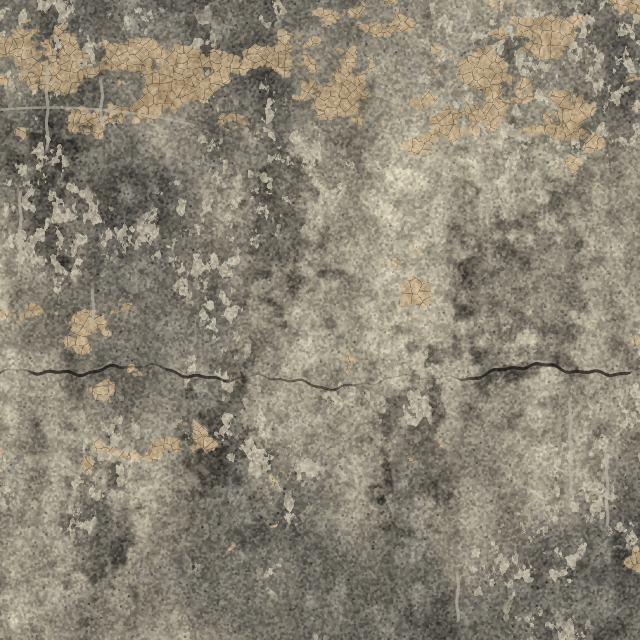
This texture is drawn by a WebGL 2 fragment shader. Its source:

```glsl
#version 300 es
precision highp float;
// Weathered concrete wall with damp stains, flaking paint, cracks and drips.
uniform vec2 u_resolution;
out vec4 fragColor;

float hash(vec2 c) {
  vec3 q = fract(c.xyx * vec3(0.1031, 0.1030, 0.0973));
  q += dot(q, q.yzx + 33.33);
  return fract((q.x + q.y) * q.z);
}

vec2 hash2(vec2 c) {
  return vec2(hash(c + 11.7), hash(c + 57.3));
}

// Cellular noise: x = blended cell tone, y = nearest site, z = second nearest
vec3 cells(vec2 p) {
  vec2 id = floor(p), f = fract(p);
  float sum = 0.0, weight = 0.0, near = 9.0, next = 9.0;
  for (int j = -1; j <= 1; j++) {
    for (int i = -1; i <= 1; i++) {
      vec2 o = vec2(i, j);
      vec2 d = o + hash2(id + o) - f;
      float dist = dot(d, d), w = exp(-6.0 * dist);
      sum += w * hash(id + o);
      weight += w;
      next = min(next, max(near, dist));
      near = min(near, dist);
    }
  }
  return vec3(sum / weight, sqrt(near), sqrt(next));
}

float layered(vec2 p) {
  float sum = 0.0, amp = 0.533;
  for (int i = 0; i < 4; i++) {
    sum += amp * cells(p).x;
    p = p * 2.03 + 17.1;
    amp *= 0.5;
  }
  return sum;
}

// Soft line: distance, half width, smoothing
float stroke(float d, float halfWidth, float soft) {
  return 1.0 - smoothstep(halfWidth, halfWidth + soft, abs(d));
}

void main() {
  vec2 p = gl_FragCoord.xy / u_resolution.y;
  float soft = max(1.2 / u_resolution.y, 0.001);

  // Mottling from broad to fine
  float broad = layered(p * vec2(4.5, 3.0) + 4.0);
  float streak = layered(p * vec2(26.0, 6.0) + 9.0);
  float rough = layered(p * 42.0 + 23.0);
  float grain = cells(p * 270.0).x;

  // Damp areas gather along the top and the bottom
  float edges = 0.13 * smoothstep(0.72, 0.92, p.y) + 0.09 * smoothstep(0.36, 0.06, p.y);
  float damp = smoothstep(0.48, 0.68, broad + edges + 0.4 * (rough - 0.5) + 0.3 * (streak - 0.5));

  // Tall dark stains and thin pale drips
  float stain = 0.0, drip = 0.0;
  for (int i = 0; i < 7; i++) {
    vec2 seed = vec2(float(i) * 7.0 + 2.0, 31.0);
    vec2 c = vec2((float(i) + hash(seed)) / 7.0, 0.15 + 0.65 * hash(seed + 5.0));
    vec2 d = (p - c) / vec2(0.045, 0.11);
    float r = length(d) + 1.4 * (broad - 0.5) + 2.2 * (rough - 0.5);
    stain = max(stain, 1.0 - smoothstep(0.55, 1.25, r));
    vec2 q = p - hash2(seed + 9.0);
    float len = 0.02 + 0.05 * hash(seed + 3.0);
    float wobble = 0.0012 * sin(q.y * 130.0 + seed.x);
    drip = max(drip, stroke(q.x + wobble, 0.0015, soft) * stroke(q.y, len, 0.01));
  }

  float tone = 0.535 - 0.30 * (broad - 0.5) + 0.26 * (streak - 0.5);
  tone += 0.32 * (rough - 0.5) + 0.21 * (grain - 0.5);
  tone -= 0.12 * damp + 0.13 * stain;

  // Small pits
  vec3 pit = cells(p * 48.0 + 3.0);
  tone -= 0.16 * smoothstep(0.13, 0.05, pit.y) * smoothstep(0.5, 0.6, rough);
  vec3 color = tone * mix(vec3(1.04, 1.0, 0.885), vec3(1.03, 1.0, 0.91), damp);

  // Pale flakes in clusters
  float cluster = layered(p * vec2(7.0, 6.0) + 31.0) + 0.09 * (p.x - 0.5) + 0.07 * stain;
  float flake = layered(p * vec2(72.0, 54.0) + 61.0);
  float chip = smoothstep(0.60, 0.66, flake) * smoothstep(0.51, 0.62, cluster);
  color = mix(color, vec3(0.76, 0.73, 0.65) + 0.2 * (grain - 0.5), 0.8 * chip);

  // Tan remnants of plaster with crackled surface
  float peel = layered(p * vec2(9.0, 13.0) + 77.0) + 0.12 * smoothstep(0.6, 0.85, p.y);
  float plaster = smoothstep(0.75, 0.78, peel + 0.35 * (rough - 0.5));
  vec3 crackle = cells(p * 62.0 + 0.6 * rough);
  float seam = 1.0 - smoothstep(0.03, 0.10, crackle.z - crackle.y);
  vec3 tan_ = vec3(0.72, 0.63, 0.49) + 0.25 * (rough - 0.5) + 0.14 * (grain - 0.5);
  color = mix(color, tan_ * (1.0 - 0.3 * seam), 0.85 * plaster);

  // Jagged horizontal crack with a bright lip in places
  float path = 0.412 + 0.012 * sin(p.x * 9.0) + 0.006 * sin(p.x * 31.0 + 1.0);
  path += 0.003 * sin(p.x * 83.0) + 0.0015 * sin(p.x * 190.0);
  float opening = smoothstep(0.35, 0.62, cells(vec2(p.x * 9.0, 3.4)).x);
  float crack = stroke(p.y - path, 0.0016 * opening, soft);
  float lip = stroke(p.y - path - 0.004, 0.001, soft) * smoothstep(0.6, 0.8, opening);
  color = mix(color, vec3(0.74, 0.71, 0.64), 0.4 * lip * smoothstep(0.45, 0.6, streak));
  color *= 1.0 - crack * (0.15 + 0.45 * opening);

  // Long shallow scratch and drips
  float arc = p.y - 0.832 + 0.55 * (p.x - 0.08) * (p.x - 0.08);
  float scratch = stroke(arc, 0.001, soft) * (1.0 - smoothstep(0.29, 0.32, p.x));
  color = mix(color, vec3(0.72, 0.70, 0.64), max(0.6 * scratch, 0.7 * drip));

  fragColor = vec4(clamp(color, 0.0, 1.0), 1.0);
}
```
